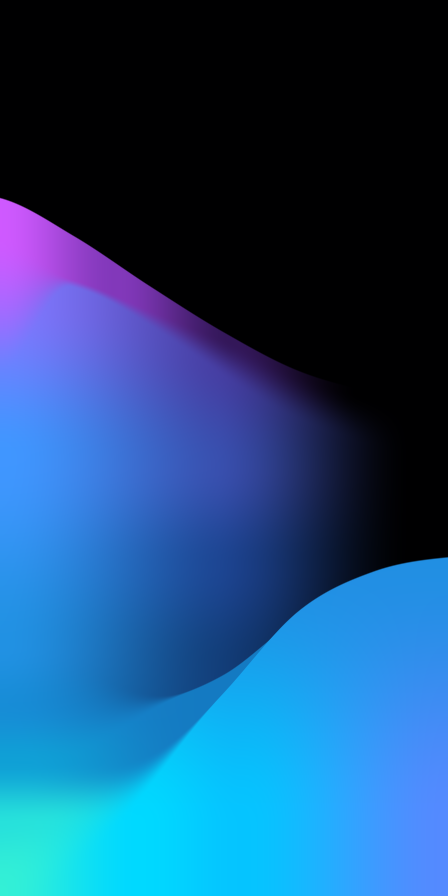
Give the GLSL for this background, as a Shadertoy shader.

```glsl
// Smooth folded waves of violet, blue and cyan light on a black background.
// Each fold is a spline height profile; layers are filled with colour ramps
// and stacked with masks whose softness varies along the edge.

const vec3 BLACK = vec3(0.0, 0.0, 0.004);
const vec3 FOLD_SHADE = vec3(0.08, 0.48, 0.76);
const vec3 WAVE_SHADE = vec3(0.13, 0.56, 0.89);

// Catmull-Rom height through seven evenly spaced knots, x in 0..1
float profile(float knots[7], float x) {
    float s = clamp(x, 0.0, 1.0) * 6.0;
    int i = min(int(s), 5);
    float t = s - float(i);
    float before = knots[max(i - 1, 0)];
    float start = knots[i];
    float end = knots[i + 1];
    float after = knots[min(i + 2, 6)];
    float slopeA = 0.5 * (end - before);
    float slopeB = 0.5 * (after - start);
    float ease = t * t * (3.0 - 2.0 * t);
    return mix(start, end, ease)
         + t * (1.0 - t) * (slopeA * (1.0 - t) - slopeB * t);
}

// Four-colour gradient with ascending stops
vec3 ramp(vec3 a, vec3 b, vec3 c, vec3 d, vec4 stops, float t) {
    vec3 color = mix(a, b, smoothstep(stops.x, stops.y, t));
    color = mix(color, c, smoothstep(stops.y, stops.z, t));
    return mix(color, d, smoothstep(stops.z, stops.w, t));
}

// Coverage below an edge, centred on it
float below(float edge, float y, float softness) {
    return smoothstep(-softness, softness, edge - y);
}

// Violet rim that dims to the right
vec3 rimColor(float x) {
    return ramp(vec3(0.81, 0.35, 1.0), vec3(0.51, 0.22, 0.73),
                vec3(0.20, 0.09, 0.35), BLACK,
                vec4(0.0, 0.26, 0.52, 0.80), x);
}

// Large blue body: bright on the left, lost in darkness on the right
vec3 bodyColor(vec2 p) {
    vec3 lit = ramp(vec3(0.09, 0.55, 0.84), vec3(0.13, 0.57, 0.89),
                    vec3(0.25, 0.59, 1.0), vec3(0.50, 0.47, 1.0),
                    vec4(0.20, 0.28, 0.49, 0.66), p.y);
    vec3 dim = ramp(vec3(0.07, 0.23, 0.46), vec3(0.11, 0.26, 0.56),
                    vec3(0.22, 0.30, 0.67), vec3(0.27, 0.23, 0.62),
                    vec4(0.26, 0.37, 0.48, 0.60), p.y);
    vec3 color = mix(lit, dim, smoothstep(0.0, 0.56, p.x));
    return mix(color, BLACK, smoothstep(0.48, 0.92, p.x));
}

// Strip under the body, turning to turquoise at the bottom
vec3 foldColor(vec2 p) {
    vec3 color = ramp(vec3(0.20, 0.94, 0.84), vec3(0.15, 0.88, 0.86),
                      vec3(0.06, 0.63, 0.84), vec3(0.09, 0.55, 0.84),
                      vec4(0.0, 0.08, 0.15, 0.22), p.y);
    float shade = smoothstep(0.05, 0.45, p.x) * smoothstep(0.06, 0.16, p.y);
    return mix(color, FOLD_SHADE, shade);
}

// Front wave: turquoise to periwinkle, deeper towards its crest
vec3 waveColor(vec2 p) {
    vec3 color = ramp(vec3(0.20, 0.94, 0.84), vec3(0.0, 0.85, 1.0),
                      vec3(0.02, 0.77, 1.0), vec3(0.33, 0.54, 1.0),
                      vec4(0.0, 0.31, 0.54, 1.0), p.x);
    return mix(color, WAVE_SHADE, smoothstep(0.08, 0.38, p.y));
}

void mainImage(out vec4 fragColor, in vec2 fragCoord) {
    vec2 p = fragCoord / iResolution.xy;
    float aa = 1.0 / iResolution.y;

    // Edge heights from left to right
    float rim = profile(float[7](0.779, 0.736, 0.681, 0.629, 0.586, 0.5625, 0.551), p.x);
    float body = profile(float[7](0.697, 0.686, 0.651, 0.613, 0.573, 0.544, 0.525), p.x);
    float fold = profile(float[7](0.208, 0.208, 0.215, 0.247, 0.310, 0.350, 0.365), p.x);
    float wave = profile(float[7](0.036, 0.081, 0.139, 0.227, 0.318, 0.362, 0.378), p.x);

    // Edge softness: blurred where a fold dissolves, crisp elsewhere
    float leftBlur = 1.0 - smoothstep(0.0, 0.16, p.x);
    float bodySoft = 0.005 + 0.075 * leftBlur + 0.022 * smoothstep(0.2, 0.65, p.x);
    float foldSoft = mix(0.07, aa, smoothstep(0.05, 0.42, p.x));
    float waveSoft = mix(0.06, aa, smoothstep(0.08, 0.48, p.x));

    // Stack the layers from back to front
    vec3 color = mix(BLACK, rimColor(p.x), below(rim, p.y, aa));
    float bodyShift = 0.035 * leftBlur + 0.6 * (bodySoft - 0.075 * leftBlur);
    color = mix(color, bodyColor(p), below(body - bodyShift, p.y, bodySoft));
    color = mix(color, foldColor(p), below(fold, p.y, foldSoft));
    color = mix(color, waveColor(p), below(wave, p.y, waveSoft));

    fragColor = vec4(color, 1.0);
}
```
